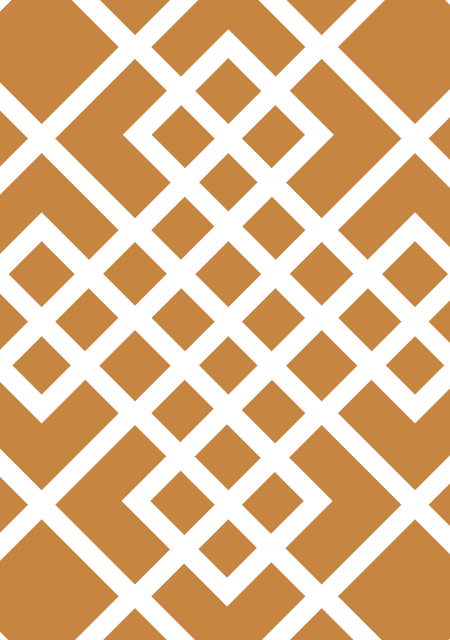
This pattern is drawn by a Shadertoy shader. Its source:

```glsl
// Lengths are fractions of the canvas height
const vec3 GROUND = vec3(1.0);
const vec3 OCHRE = vec3(0.78, 0.52, 0.26);
const vec2 CENTER = vec2(0.0052, -0.0026);   // middle of the knot
const vec2 SPACING = vec2(0.2917, 0.2861);   // lattice period
const float SMALL_TILE = 0.1204;             // half diagonals
const float LARGE_TILE = 0.1246;
const float RING_RADIUS = 0.1424;
const float RING_HALF_BAND = 0.0225;
const float RING_LIFT = 0.0059;
const float LOW_RING_SHIFT = -0.002;

// Distance to a square standing on its corner
float diamond(vec2 p, float halfDiagonal) {
    return (abs(p.x) + abs(p.y) - halfDiagonal) * 0.70711;
}

// Offset from the nearest lattice point
vec2 repeatCell(vec2 p) {
    return p - SPACING * floor(p / SPACING + 0.5);
}

// Two interleaved sets of tiles; the gaps form the long diagonal bands
float tiles(vec2 p) {
    float small = diamond(repeatCell(p - vec2(0.0, 0.5 * SPACING.y)), SMALL_TILE);
    float large = diamond(repeatCell(p - vec2(0.5 * SPACING.x, 0.0)), LARGE_TILE);
    return min(small, large);
}

// Five linked square rings arranged as a cross
float rings(vec2 p) {
    float d = 1.0;
    for (int j = -1; j <= 1; j++) {
        for (int i = -1; i <= 1; i++) {
            if (abs(i) + abs(j) > 1) continue;
            vec2 c = vec2(i, j) * SPACING + vec2(0.0, RING_LIFT);
            if (j < 0) c.x += LOW_RING_SHIFT;
            float band = abs(diamond(p - c, RING_RADIUS));
            d = min(d, band - RING_HALF_BAND * 0.70711);
        }
    }
    return d;
}

void mainImage(out vec4 fragColor, in vec2 fragCoord) {
    vec2 p = (fragCoord - 0.5 * iResolution.xy) / iResolution.y - CENTER;
    float pixel = 1.0 / iResolution.y;

    // Tiles with the rings cut out of them
    float d = max(tiles(p), -rings(p));
    float ink = 1.0 - smoothstep(-0.6 * pixel, 0.6 * pixel, d);
    fragColor = vec4(mix(GROUND, OCHRE, ink), 1.0);
}
```
